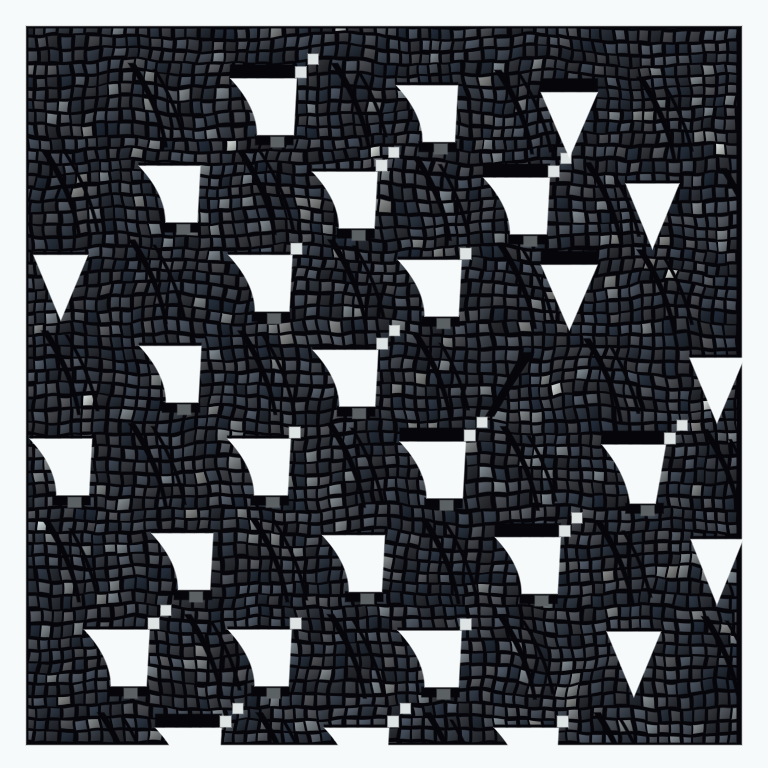
Reproduce this pattern procedurally as a three.js fragment shader.

```glsl
// Staggered white tapered windows in a wall of dark hand-set mosaic tiles, framed in white.
#define INK vec3(0.02, 0.02, 0.04)
#define SLATE vec3(0.12, 0.14, 0.17)
#define ASH vec3(0.31, 0.33, 0.36)
#define CHIP vec3(0.69, 0.72, 0.72)
#define PAPER vec3(0.97, 0.98, 0.98)
#define TILES 62.0
#define GROUT 0.13
#define PITCH 0.2214
#define STREAK 0.004
#define SOFT 0.0013

varying vec2 vUv;

float hash(vec2 p) {
  return fract(sin(dot(p, vec2(127.1, 311.7))) * 4375.85);
}

vec2 gradientAt(vec2 p) {
  float a = 6.2832 * hash(p);
  return vec2(cos(a), sin(a));
}

float gradientNoise(vec2 p) {
  vec2 i = floor(p), f = fract(p), u = f * f * (3.0 - 2.0 * f), e = vec2(1.0, 0.0);
  float a = dot(gradientAt(i), f);
  float b = dot(gradientAt(i + e.xy), f - e.xy);
  float c = dot(gradientAt(i + e.yx), f - e.yx);
  float d = dot(gradientAt(i + e.xx), f - e.xx);
  return mix(mix(a, b, u.x), mix(c, d, u.x), u.y);
}

float box(vec2 p, vec2 halfSize) {
  vec2 d = abs(p) - halfSize;
  return max(d.x, d.y);
}

float fill(float d) {
  return 1.0 - smoothstep(-SOFT, SOFT, d);
}

// Irregular small tiles with dark grout
vec3 mosaic(vec2 p) {
  vec2 warp = vec2(gradientNoise(p * 11.0), gradientNoise(p * 9.0 + 40.0));
  vec2 g = (p + 0.014 * warp) * TILES;
  g += 0.22 * vec2(gradientNoise(g * 0.6), gradientNoise(g * 0.6 + 70.0));
  g.x += 0.3 * hash(vec2(floor(g.y), 3.0));
  vec2 id = floor(g), f = fract(g) - 0.5;
  float tone = hash(id), size = hash(id + 17.0);
  f += 0.12 * (vec2(size, hash(id + 29.0)) - 0.5);
  float d = box(f, vec2(0.5 - GROUT) + 0.08 * vec2(size - 0.5, 0.5 - tone));
  vec3 stone = mix(SLATE, ASH, pow(tone, 1.3));
  stone = mix(stone, vec3(0.43, 0.45, 0.46), step(0.93, size));
  stone = mix(stone, CHIP, step(0.993, hash(id + 53.0)));
  stone += 0.03 * (hash(id + 61.0) - 0.5) * vec3(1.0, 0.0, -1.0);
  stone *= 1.0 + 0.3 * (f.y - f.x);
  return mix(INK, stone, 1.0 - smoothstep(-0.06, 0.06, d));
}

// Flat top, bowed left side; taper turns it into a downward triangle
float windowShape(vec2 q, float halfWidth, float height, float taper) {
  float t = clamp(-q.y / height, 0.0, 1.0);
  float bow = mix(1.0 - (1.0 - t) * (1.0 - t), t, taper);
  float left = -halfWidth + mix(0.035, halfWidth, taper) * bow;
  float right = halfWidth - mix(0.004, halfWidth, taper) * t;
  return max(max(left - q.x, q.x - right), max(q.y, -height - q.y));
}

void main() {
  vec2 p = vUv;
  float white = 0.0, ink = 0.0, chip = 0.0, stub = 0.0;

  for (int i = 0; i < 8; i++) {
    for (int j = -1; j < 4; j++) {
      float r = float(i), c = float(j), odd = mod(r, 2.0);
      float wear = hash(vec2(r, c) + 5.0);
      float x = mix(0.3385, 0.2253, odd) + PITCH * c;
      float rim = step(0.75, x), edge = step(x, 0.15);

      // Outer columns drift; inner ones only wobble
      float drift = rim * mix(-0.04, 0.044, step(2.5, r)) + edge * mix(-0.038, 0.035, step(5.5, r));
      drift += (1.0 - rim) * (1.0 - edge) * (0.012 * (wear - 0.5) + 0.016 * odd * step(4.5, r));
      float top = 0.898 - 0.1126 * r - 0.00117 * r * r - 0.009 * max(c, 0.0) * (1.0 - r / 7.0);
      vec2 q = p - vec2(x + drift, top);

      // Slanted cracks between neighbours in a row
      float s = clamp((0.02 - q.y) / 0.11, 0.0, 1.0);
      float path = q.x - 0.092 - 0.045 * s * (1.6 - 0.6 * s);
      float span = abs(q.y + 0.035) - 0.055;
      float crack = max(abs(path) - STREAK * (1.2 - 0.6 * s), span);
      crack = min(crack, max(abs(path - 0.025) - 0.6 * STREAK, span + 0.015 * wear));
      ink = max(ink, fill(crack));

      // One closed window leaves only a dark sliver
      if (i == 3 && j == 2) {
        float slot = abs(q.x + 0.009 - 0.6 * (q.y + 0.04)) - 0.006 - 0.05 * max(q.y + 0.04, 0.0);
        ink = max(ink, fill(max(slot, abs(q.y + 0.04) - 0.042)));
        continue;
      }
      if ((odd < 0.5 && j == 3) || (odd > 0.5 && j == -1) || (i == 0 && j == -1) || (i == 7 && j == 3)) continue;

      float taper = rim * (i == 4 ? 0.25 : 1.0) + edge * (i == 2 ? 1.0 : 0.0);
      float w = mix(0.042, 0.036, taper) * (0.95 + 0.1 * wear);
      float h = mix(0.074, 0.086, taper);
      white = max(white, fill(windowShape(q, w, h, taper)));

      // Lintel, corner chips and the stub beneath
      float lintel = wear > 0.75 ? 0.009 : 0.002;
      ink = max(ink, fill(box(q - vec2(0.0, lintel), vec2(w, lintel))));
      float corner = box(q - vec2(w + 0.005, 0.008), vec2(0.0075));
      float step2 = box(q - vec2(w + 0.021, 0.025), vec2(0.007));
      if (wear > 0.3 && taper < 0.5) chip = max(chip, fill(corner));
      if (wear > 0.6 && taper < 0.5) chip = max(chip, fill(step2));
      if (taper < 0.5) {
        ink = max(ink, fill(box(q - vec2(0.014, -h - 0.006), vec2(0.025, 0.007))));
        stub = max(stub, fill(box(q - vec2(0.018, -h - 0.009), vec2(0.009, 0.007))));
      }
    }
  }

  // Layers from the wall up to the frame
  vec2 m = p - vec2(0.5, 0.498);
  float field = box(m, vec2(0.466, 0.468));
  ink = max(ink, fill(-field - 0.003));
  ink = max(ink, fill(0.459 - m.x));
  vec3 color = mix(mosaic(p), INK, ink);
  color = mix(color, vec3(0.36, 0.38, 0.39), stub);
  color = mix(color, mix(CHIP, PAPER, 0.65), chip);
  color = mix(color, PAPER, white);
  color = mix(PAPER, color, fill(field));
  gl_FragColor = vec4(color, 1.0);
}
```
